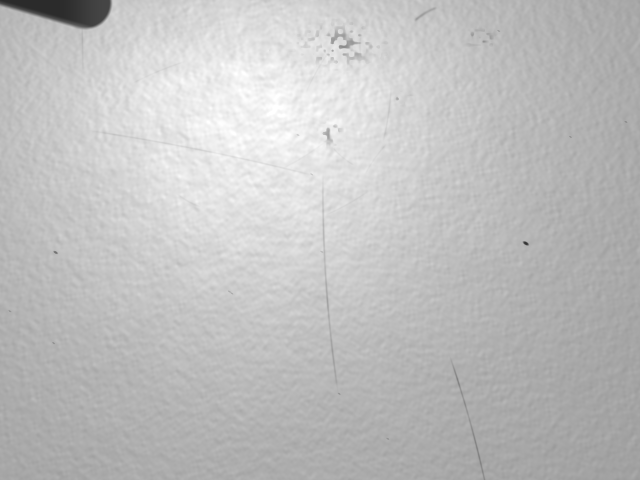
Write a WebGL 2 fragment shader that draws this texture.

```glsl
#version 300 es
precision highp float;
// A worn, finely pebbled grey sheet under a soft off-centre lamp.
// Grain is a noise height field lit away from the lamp; scratches, smudges,
// specks and one dark rounded object in the corner are laid over it.

uniform vec2 u_resolution;
out vec4 fragColor;

const vec2 LAMP = vec2(0.53, 0.775);

float hash(vec2 p) {
    return fract(sin(dot(p, vec2(127.1, 311.7))) * 43758.5453);
}

float noise(vec2 p) {
    vec2 i = floor(p), f = fract(p);
    f = f * f * (3.0 - 2.0 * f);
    return mix(mix(hash(i), hash(i + vec2(1, 0)), f.x),
               mix(hash(i + vec2(0, 1)), hash(i + vec2(1, 1)), f.x), f.y);
}

// Height of the pebbled surface, turned to hide the noise lattice
float pebbles(vec2 p) {
    vec2 q = mat2(0.8, 0.6, -0.6, 0.8) * p;
    return 0.6 * noise(q * 88.0) + 0.4 * noise(q.yx * 150.0 + 17.0);
}

// Slope of the surface along the light direction
float relief(vec2 p, vec2 lightDir) {
    vec2 e = lightDir * 0.0035;
    return pebbles(p + e) - pebbles(p - e);
}

// Lamp falloff, steeper above the lamp than below it
float lampGlow(vec2 p) {
    vec2 d = p - LAMP;
    d.y *= d.y > 0.0 ? 1.45 : 1.0;
    return 1.0 / (1.0 + dot(d, d) / 0.205);
}

float capsule(vec2 p, vec2 a, vec2 b, float radius) {
    vec2 ab = b - a;
    float t = clamp(dot(p - a, ab) / dot(ab, ab), 0.0, 1.0);
    return length(p - a - ab * t) - radius;
}

// Hairline from a to b, bowed sideways, uneven and fading at both ends
float scratch(vec2 p, vec2 a, vec2 b, float bow, float width) {
    vec2 ab = b - a;
    float len = length(ab);
    vec2 dir = ab / len;
    float t = dot(p - a, dir) / len;
    float side = dot(p - a, vec2(-dir.y, dir.x)) - bow * 4.0 * t * (1.0 - t);
    float ends = smoothstep(0.0, 0.15, t) * smoothstep(1.0, 0.85, t);
    float wear = 0.45 + 0.55 * noise(p * 38.0);
    return exp(-side * side / (width * width)) * ends * wear;
}

// Peppered dark marks inside a soft ellipse
float smudge(vec2 p, vec2 center, vec2 size) {
    vec2 d = (p - center) / size;
    float grit = smoothstep(0.53, 0.85, noise(p * 125.0 + center * 40.0));
    return exp(-dot(d, d)) * grit;
}

float speck(vec2 p, vec2 center, float radius) {
    vec2 d = p - center;
    d.y += d.x * 0.4;
    return 1.0 - smoothstep(radius * 0.4, radius * 1.5, length(d * vec2(0.75, 1.2)));
}

float allScratches(vec2 p) {
    float s = 0.14 * scratch(p, vec2(0.673, 0.65), vec2(0.706, 0.17), -0.010, 0.0021);
    s += 0.17 * scratch(p, vec2(0.933, 0.27), vec2(1.016, -0.03), 0.005, 0.0019);
    s += 0.08 * scratch(p, vec2(0.17, 0.73), vec2(0.67, 0.63), 0.007, 0.0020);
    s += 0.07 * scratch(p, vec2(0.815, 0.82), vec2(0.797, 0.70), 0.003, 0.0020);
    s += 0.07 * scratch(p, vec2(0.171, 0.95), vec2(0.173, 0.85), 0.0, 0.0020);
    // Faint short scuffs over the upper part
    for (int i = 0; i < 8; i++) {
        float k = float(i) + 1.0;
        vec2 a = vec2(0.1 + 0.7 * hash(vec2(k, 1.3)), 0.5 + 0.45 * hash(vec2(k, 4.7)));
        float angle = 6.2832 * hash(vec2(k, 8.1));
        vec2 b = a + (0.05 + 0.08 * hash(vec2(k, 2.9))) * vec2(cos(angle), sin(angle));
        s += 0.045 * scratch(p, a, b, 0.003, 0.0019);
    }
    return s;
}

float allMarks(vec2 p) {
    float m = 0.30 * smudge(p, vec2(0.71, 0.905), vec2(0.065, 0.035));
    m += 0.36 * smudge(p, vec2(0.69, 0.72), vec2(0.018, 0.020));
    m += 0.25 * smudge(p, vec2(1.0, 0.92), vec2(0.025, 0.015));
    m += 0.36 * smudge(p, vec2(0.84, 0.795), vec2(0.014, 0.010));
    m += 0.22 * scratch(p, vec2(0.862, 0.955), vec2(0.912, 0.985), 0.003, 0.003);
    m += 0.50 * speck(p, vec2(1.0955, 0.493), 0.0042);
    m += 0.28 * speck(p, vec2(0.116, 0.474), 0.0032);
    // Scattered pale dust
    for (int i = 0; i < 12; i++) {
        vec2 c = vec2(1.33 * hash(vec2(float(i), 21.3)), hash(vec2(float(i), 35.9)));
        m += 0.11 * speck(p, c, 0.0022);
    }
    return m;
}

void main() {
    vec2 p = gl_FragCoord.xy / u_resolution.y;
    float glow = lampGlow(p);
    vec2 lightDir = normalize(LAMP + vec2(0.03, 0.12) - p + 0.0001);

    // Lit sheet with pebble relief and cloudy sheen near the lamp
    float shade = 0.575 + 0.385 * glow;
    shade += relief(p, lightDir) * mix(0.05, 0.105, glow);
    shade += (noise(p * 42.0) - 0.5) * 0.065 * glow * glow;
    shade += (noise(p * 14.0 + 5.0) - 0.5) * 0.03 * glow;
    shade -= allScratches(p) + allMarks(p);

    // Dark rounded object with a black upper band
    float edge = capsule(p, vec2(-0.05, 1.06), vec2(0.178, 0.994), 0.054);
    float band = smoothstep(-0.006, 0.006, p.y - 0.987 + 0.28 * (p.x - 0.03));
    float body = mix(0.34, 0.17, band) + 0.10 * smoothstep(0.12, 0.22, p.x);
    shade = mix(body, shade, smoothstep(-0.005, 0.004, edge));

    fragColor = vec4(vec3(clamp(shade, 0.0, 1.0)), 1.0);
}
```
